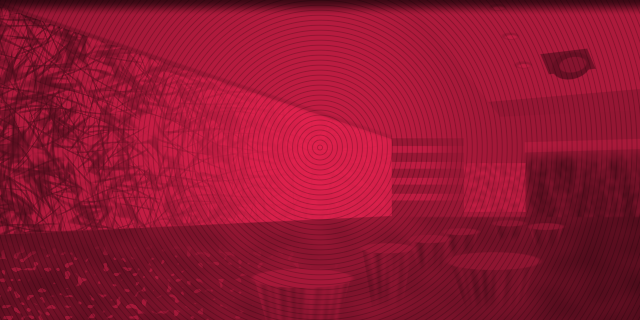
Give the GLSL for this background, as a Shadertoy shader.

```glsl
#define TINT vec3(1.0, 0.148, 0.345)
#define RING_CENTER vec2(1.0, 0.539)
#define RING_STEP 0.0156
#define RING_WIDTH 0.0013
#define RING_DEPTH 0.24
#define GLOW_FALLOFF 2.4
#define STRAND_LAYERS 18
#define STRAND_DEPTH 0.36
#define WALL_RIGHT 1.224

float pixel;

// Antialiased coverage of the positive side of a boundary
float inside(float d) { return smoothstep(-pixel, pixel, d); }
float box(vec2 p, vec2 center, vec2 halfSize) {
    vec2 d = halfSize - abs(p - center);
    return inside(min(d.x, d.y));
}
float ellipse(vec2 p, vec2 center, vec2 radius) {
    return inside((1.0 - length((p - center) / radius)) * min(radius.x, radius.y));
}

vec2 gradient(vec2 cell) {
    float a = 6.2832 * fract(sin(dot(cell, vec2(127.1, 311.7))) * 43758.5);
    return vec2(cos(a), sin(a));
}
float noise(vec2 p) {
    vec2 i = floor(p), f = fract(p), u = f * f * (3.0 - 2.0 * f), e = vec2(1, 0);
    float low = mix(dot(gradient(i), f), dot(gradient(i + e), f - e), u.x);
    float high = mix(dot(gradient(i + e.yx), f - e.yx), dot(gradient(i + 1.0), f - 1.0), u.x);
    return mix(low, high, u.y);
}

// Tangle of thin curved strands from stretched noise contours
float strands(vec2 p) {
    float ink = 0.0;
    for (int i = 0; i < STRAND_LAYERS; i++) {
        float a = float(i) * 2.4;
        vec2 q = mat2(cos(a), sin(a), -sin(a), cos(a)) * p;
        float n = noise(q * vec2(3.5, 17.0) + float(i) * 17.3);
        float gate = smoothstep(-0.1, 0.2, noise(q * 8.0 + float(i) * 9.1));
        ink += gate * (1.0 - smoothstep(0.01, 0.06, abs(n)));
    }
    return 1.0 - exp(-ink * 0.9);
}

float ceilingShade(vec2 p, float glow) {
    float shade = 0.60 + 0.16 * glow - 0.04 * smoothstep(1.15, 1.5, p.x);
    // Recess with its lower lip
    float lip = 0.635 + 0.048 * (p.x - 1.5625);
    float recess = inside((p.x - 1.276 + (p.y - 1.0) * 0.785) * 0.786) * inside(p.y - lip);
    float upper = inside(p.y - 0.682 - 0.085 * (p.x - 1.53));
    shade = mix(shade, mix(0.59, 0.68, upper), recess);
    // Downlights and projector
    for (int i = 0; i < 3; i++) {
        vec2 c = vec2(1.555, 0.977) + float(i) * vec2(0.04, -0.09);
        shade -= 0.08 * ellipse(p, c, vec2(0.027, 0.011));
        shade += 0.14 * ellipse(p, c + vec2(0.003, -0.003), vec2(0.018, 0.006));
    }
    vec2 q = p - vec2(1.775, 0.808);
    q.y -= 0.12 * q.x;
    shade = mix(shade, 0.45, box(q + vec2(0.4 * q.y, 0), vec2(0), vec2(0.073, 0.033)));
    shade = mix(shade, 0.41, ellipse(q, vec2(0.01, -0.015), vec2(0.06, 0.042)));
    return mix(shade, 0.53, ellipse(q, vec2(0.015, -0.012), vec2(0.042, 0.024)));
}

float backRoomShade(vec2 p, float shade) {
    // Dim bar with a lit cornice
    float bar = smoothstep(1.62, 1.67, p.x) * smoothstep(0.55, 0.47, p.y);
    float columns = noise(vec2(p.x * 34.0, p.y * 7.0)) + 0.6 * noise(p * vec2(60.0, 45.0));
    shade = mix(shade, 0.41 + 0.14 * columns, bar);
    shade += 0.08 * box(p, vec2(1.86, 0.546 + 0.03 * (p.x - 1.86)), vec2(0.22, 0.016));
    // Shelves
    float row = abs(fract((p.y - 0.384) / 0.0497 + 0.5) - 0.5) * 0.0497;
    float lit = inside(0.0105 - row) * inside(0.55 - p.y) * inside(p.y - 0.36);
    lit *= 1.0 - 0.75 * smoothstep(1.31, 1.44, p.x);
    shade = mix(shade, 0.60 + 0.15 * lit, box(p, vec2(1.337, 0.443), vec2(0.113, 0.125)));
    // Bright panel
    return mix(shade, 0.71 + 0.12 * noise(p * 60.0), box(p, vec2(1.546, 0.414), vec2(0.096, 0.076)));
}

float floorShade(vec2 p, float glow) {
    float shade = 0.38 + 0.23 * glow + 0.08 * noise(p * vec2(9.0, 14.0));
    shade -= 0.06 * smoothstep(1.6, 1.9, p.x);
    float fleck = smoothstep(0.22, 0.4, noise(p * vec2(50.0, 60.0)) + 0.3 * noise(p * 12.0));
    return shade + 0.2 * fleck * smoothstep(1.2, 0.3, p.x) * smoothstep(0.25, 0.17, p.y);
}

// Round tables as center, radius and cloth drop, far to near
float addTables(vec2 p, float shade) {
    vec4 tables[7] = vec4[7](
        vec4(1.59, 0.302, 0.05, 0.05), vec4(1.706, 0.292, 0.055, 0.06),
        vec4(1.44, 0.276, 0.056, 0.07), vec4(1.341, 0.253, 0.066, 0.09),
        vec4(1.21, 0.224, 0.082, 0.17), vec4(1.542, 0.184, 0.146, 0.14), vec4(0.945, 0.13, 0.157, 0.2));
    for (int i = 0; i < 7; i++) {
        vec4 t = tables[i];
        float drop = (t.y - p.y) / t.w, light = 0.65 - 0.1 * smoothstep(0.9, 1.7, t.x);
        float cloth = inside(t.z * (0.96 - 0.35 * drop) - abs(p.x - t.x)) * inside(t.y - p.y);
        float folds = noise(vec2((p.x - t.x) * 50.0 / (1.0 - 0.3 * min(drop, 1.0)), p.y * 6.0));
        shade = mix(shade, light - 0.08 + 0.15 * folds - 0.06 * drop, cloth * smoothstep(1.2, 0.6, drop) * 0.85);
        shade = mix(shade, light, ellipse(p, t.xy, vec2(t.z, t.z * 0.19)));
    }
    return shade;
}

void mainImage(out vec4 fragColor, in vec2 fragCoord) {
    vec2 p = fragCoord / iResolution.y;
    p.x *= 2.0 * iResolution.y / iResolution.x;
    pixel = 0.75 / iResolution.y;
    float radius = length(p - RING_CENTER), glow = exp(-GLOW_FALLOFF * radius * radius);
    // Room
    float wallBase = 0.268 + 0.047 * p.x, left = inside(WALL_RIGHT - p.x);
    float shade = backRoomShade(p, ceilingShade(p, glow));
    shade = mix(shade, floorShade(p, glow), smoothstep(-0.004, 0.004, mix(0.322, wallBase, left) - p.y));
    shade = addTables(p, shade);
    // Slanted feature wall
    float below = 0.979 - 0.338 * p.x - p.y;
    float ink = strands(p) * mix(0.1, 1.0, smoothstep(1.0, 0.1, p.x));
    shade = mix(shade, 0.67 + 0.21 * glow - STRAND_DEPTH * ink, inside(below) * left * inside(p.y - wallBase));
    shade -= 0.13 * smoothstep(0.013, 0.003, abs(below + 0.004)) * left * (1.0 - 0.5 * p.x);
    // Rings and top shadow
    float ring = abs(fract(radius / RING_STEP) - 0.5) * RING_STEP;
    shade *= 1.0 - RING_DEPTH * (1.0 - smoothstep(RING_WIDTH - pixel, RING_WIDTH + pixel, ring));
    shade *= mix(0.35, 1.0, smoothstep(0.0, 0.05, 1.0 - p.y));
    fragColor = vec4(clamp(shade, 0.0, 1.0) * TINT, 1.0);
}
```
